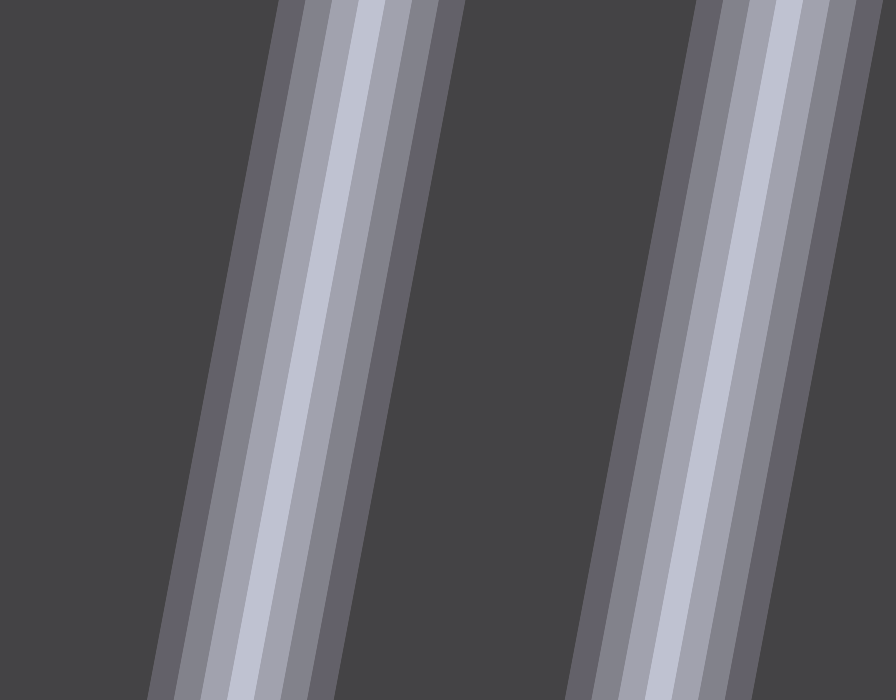
A WebGL 1 fragment shader for this background:

```glsl
precision mediump float;
// Two slanted, stepped bands of pale lilac-grey light on flat charcoal.

uniform vec2 u_resolution;

// Lengths are fractions of the canvas height, measured along x.
const float BAND_COUNT = 2.0;
const float BAND_PERIOD = 0.5967;
const float FIRST_CENTER = 0.3433; // centre of the left band at the bottom
const float SLANT = 0.1883;        // shift to the right per unit of height
const float STRIPE_WIDTH = 0.0381;
const int TONE_COUNT = 4;          // tones from the band edge to its core

const vec3 CHARCOAL = vec3(0.268, 0.264, 0.270);
const vec3 EDGE_GREY = vec3(0.390, 0.382, 0.410);
const vec3 CORE_LILAC = vec3(0.750, 0.760, 0.820);

// Horizontal distance to the centre line of the nearest band.
float bandDistance(vec2 p) {
  float x = p.x - FIRST_CENTER - SLANT * p.y;
  float index = clamp(floor(x / BAND_PERIOD + 0.5), 0.0, BAND_COUNT - 1.0);
  return abs(x - index * BAND_PERIOD);
}

void main() {
  vec2 p = gl_FragCoord.xy / u_resolution.y;
  float halfPixel = 0.5 / u_resolution.y;
  float d = bandDistance(p);

  // Lay ever narrower, lighter stripes over one another.
  vec3 color = CHARCOAL;
  for (int i = 0; i < TONE_COUNT; i++) {
    float tone = float(i) / float(TONE_COUNT - 1);
    float halfWidth = (float(TONE_COUNT - i) - 0.5) * STRIPE_WIDTH;
    float coverage = 1.0 - smoothstep(-halfPixel, halfPixel, d - halfWidth);
    color = mix(color, mix(EDGE_GREY, CORE_LILAC, tone), coverage);
  }

  gl_FragColor = vec4(color, 1.0);
}
```
